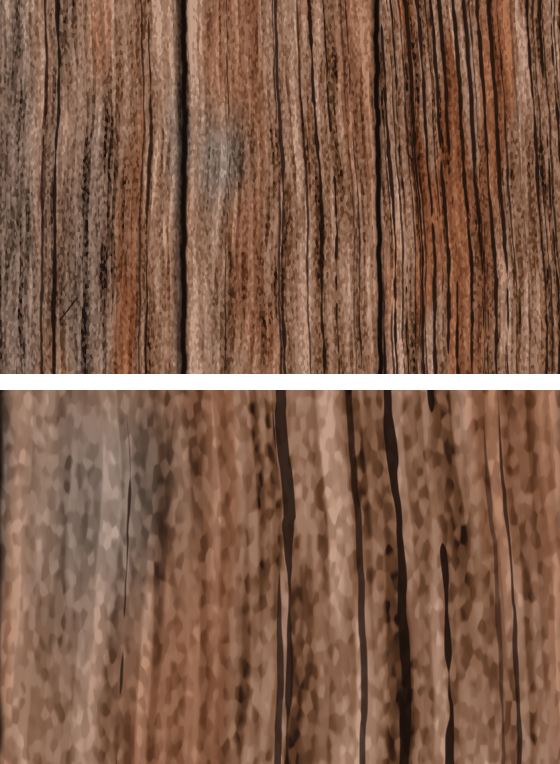
Top: the whole. Bottom: its middle third, enlarged.
Give the GLSL for this texture, as a Shadertoy shader.

```glsl
// Weathered wooden planks with upright grain, dark seams and split fibres.
// Stretched cellular noise gives the streaks, layered sines bend the grain,
// and a repeated column pattern draws the broken cracks.

const vec3 DARK = vec3(0.13, 0.075, 0.055);
const vec3 RUST = vec3(0.36, 0.23, 0.15);
const vec3 BROWN = vec3(0.52, 0.37, 0.28);
const vec3 TAN = vec3(0.61, 0.465, 0.38);
const vec3 PALE = vec3(0.76, 0.61, 0.52);

float hash(vec2 p) {
    vec3 q = fract(vec3(p.xyx) * 0.1031);
    q += dot(q, q.yzx + 33.33);
    return fract((q.x + q.y) * q.z);
}

// Smooth cellular noise: random cell values blended by distance, -0.5 to 0.5
float cells(vec2 p, float seed) {
    vec2 base = floor(p);
    float sum = 0.0, total = 0.0;
    for (int j = -1; j <= 1; j++)
    for (int i = -1; i <= 1; i++) {
        vec2 id = base + vec2(i, j);
        vec2 site = id + vec2(hash(id + seed), hash(id + seed + 57.0));
        vec2 d = p - site;
        float weight = exp(-6.0 * dot(d, d));
        sum += weight * hash(id + seed + 113.0);
        total += weight;
    }
    return sum / total - 0.5;
}

// Sideways bend of the grain at height y
float bend(float y, float phase) {
    return 0.006 * sin(y * 5.0 + phase) + 0.0025 * sin(y * 13.0 + phase * 2.3)
         + 0.0008 * sin(y * 41.0 + phase * 3.7);
}

// Soft-edged upright band around zero
float band(float x, float halfWidth, float soft) {
    return 1.0 - smoothstep(halfWidth - soft, halfWidth + soft, abs(x));
}

// Broken upright cracks, at most one in each column
float cracks(vec2 p, float columns, float halfWidth, float density, float seed, float pixel) {
    float id = floor(p.x * columns);
    float chance = hash(vec2(id, seed));
    float shift = (hash(vec2(id, seed + 9.0)) - 0.5) * 0.5;
    float x = (fract(p.x * columns) - 0.5 - shift) / columns;
    x += 0.0022 * cells(vec2(id * 5.0, p.y * 38.0), seed);
    float swell = cells(vec2(id * 7.0, p.y * 4.0), seed + 3.0)
                + 0.7 * cells(vec2(id * 9.0, p.y * 26.0), seed + 5.0);
    float width = halfWidth * clamp(0.75 + 1.5 * swell, 0.0, 1.3);
    float present = smoothstep(0.0, 0.15, density - chance);
    return present * band(x, width, pixel) * smoothstep(0.0, 0.3 * halfWidth, width);
}

// Distance to a line segment
float segment(vec2 p, vec2 a, vec2 b) {
    vec2 d = b - a;
    return length(p - a - d * clamp(dot(p - a, d) / dot(d, d), 0.0, 1.0));
}

float blob(vec2 p, vec2 centre, vec2 size) {
    vec2 d = (p - centre) / size;
    return exp(-dot(d, d));
}

vec3 woodRamp(float tone) {
    vec3 c = mix(DARK, RUST, smoothstep(0.08, 0.27, tone));
    c = mix(c, BROWN, smoothstep(0.25, 0.46, tone));
    c = mix(c, TAN, smoothstep(0.45, 0.62, tone));
    return mix(c, PALE, smoothstep(0.62, 0.86, tone));
}

void mainImage(out vec4 fragColor, in vec2 fragCoord) {
    vec2 p = fragCoord / iResolution.y;
    p.x *= 1.5 * iResolution.y / iResolution.x;
    float pixel = 1.0 / iResolution.y;

    // Planks: the grain leans more toward the right
    float rightPlank = smoothstep(1.0, 1.04, p.x);
    float lean = 0.045 * smoothstep(0.6, 0.85, p.x) * (p.y - 0.5);
    vec2 g = vec2(p.x + lean + bend(p.y, p.x * 2.5), p.y);

    // Layered grain, from broad streaks to grit
    float broad = cells(g * vec2(10.0, 1.1), 1.0);
    float streak = cells(g * vec2(38.0, 2.2), 21.0);
    float fibre = cells(g * vec2(125.0, 6.0), 43.0);
    float grit = cells(p * vec2(190.0, 95.0), 71.0);
    float tone = 0.55 + 0.22 * broad + 0.34 * streak + 0.40 * fibre + 0.32 * grit;

    // Grey weathering and rusty streaks
    float grey = 0.75 * (1.0 - smoothstep(0.08, 0.27, p.x + 0.25 * broad))
               + blob(g, vec2(0.59 + 0.05 * streak, 0.58), vec2(0.08, 0.13))
               + 0.7 * blob(g, vec2(0.47, 0.64), vec2(0.035, 0.14));
    grey = clamp(grey + 0.5 * broad * smoothstep(0.5, 0.6, p.x) * (1.0 - rightPlank), 0.0, 1.0);
    float warm = smoothstep(0.02, 0.3, cells(g * vec2(17.0, 1.8), 97.0) + 0.25 * streak);
    warm *= (1.0 - grey) * mix(0.45, 0.9, max(rightPlank, band(p.x - 0.33, 0.14, 0.04)));
    tone += 0.12 * band(p.x - 0.53, 0.018, 0.012) - 0.13 * grey;

    vec3 color = woodRamp(tone);
    float luma = dot(color, vec3(0.3, 0.59, 0.11));
    color = mix(color, luma * vec3(1.1, 0.98, 0.91), 0.75 * grey);
    color *= mix(vec3(1.0), vec3(0.88, 0.70, 0.56), warm);

    // Cracks: dense on the right, sparse elsewhere
    float density = mix(0.16, 0.85, rightPlank) + 0.3 * band(p.x - 0.9, 0.1, 0.03);
    float split = cracks(g, 31.0, 0.0042, density, 5.0, pixel);
    split = max(split, 0.8 * cracks(g, 67.0, 0.0022, 0.55 * density + 0.1, 15.0, pixel));
    float nick = segment(p, vec2(0.162, 0.145), vec2(0.206, 0.203));
    split = max(split, band(nick, 0.002, pixel));
    color = mix(color, DARK * 0.8, 0.88 * split);

    // Seams with a soft shadow beside each
    float ragged = 0.006 * cells(vec2(3.0, p.y * 30.0), 31.0);
    float left = p.x - 0.493 + ragged + 0.3 * bend(p.y, 1.0);
    float right = p.x - 1.014 + ragged + 0.3 * bend(p.y, 4.0) + 0.006 * (p.y - 0.5);
    float shadow = max(band(left + 0.008, 0.014, 0.014), 0.8 * band(right, 0.010, 0.010));
    float seam = max(band(left, 0.007, 0.004), band(right, 0.006, 0.003));
    color *= 1.0 - 0.55 * shadow;
    color = mix(color, DARK * 0.45, 0.92 * seam);

    fragColor = vec4(clamp(color, 0.0, 1.0), 1.0);
}
```
